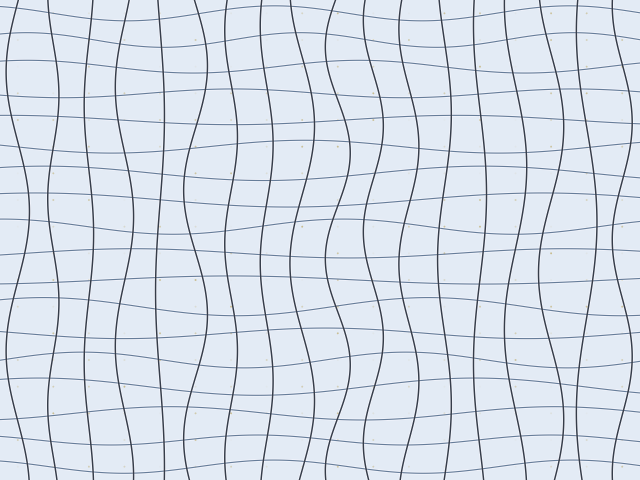
Write a Shadertoy shader that draws this pattern.

```glsl
// Wavy wire mesh: dark upright strands and blue-grey cross strands on pale blue, with tiny flecks.

const vec2 COUNT = vec2(18.0, 18.0);           // strands across, strands down
const vec3 GROUND = vec3(0.89, 0.92, 0.96);
const vec3 HALO = vec3(0.95, 0.96, 0.99);
const vec3 UPRIGHT = vec3(0.21, 0.24, 0.29);
const vec3 CROSS = vec3(0.40, 0.49, 0.60);
const vec3 FLECK = vec3(0.76, 0.70, 0.48);

// Lengths are fractions of the canvas height.
const float UPRIGHT_WIDTH = 0.0031;
const float CROSS_WIDTH = 0.0024;
const float HALO_MARGIN = 0.0017;
const float FLECK_RADIUS = 0.0019;

const vec2 SWAY = vec2(0.12, 0.36);            // least and greatest sway, in cells
const vec2 CYCLES = vec2(1.25, 2.35);          // least and greatest waves per strand
const float TAU = 6.2831853;

float hash(vec2 p) {
    return fract(sin(dot(p, vec2(127.1, 311.7))) * 43758.5453);
}

// Distance to the strand in this cell; its sway never leaves the cell.
float strandDistance(float across, float along, float cell, float span, float seed) {
    float id = floor(across);
    float sway = mix(SWAY.x, SWAY.y, hash(vec2(id, seed)));
    float cycles = mix(CYCLES.x, CYCLES.y, hash(vec2(id, seed + 1.0)));
    float phase = TAU * (cycles * along + hash(vec2(id, seed + 2.0)));
    float offset = (fract(across) - 0.5 - sway * sin(phase)) * cell;
    float slope = sway * cell * TAU * cycles * cos(phase) / span;
    return abs(offset) / sqrt(1.0 + slope * slope);
}

// Share of a pixel covered by a line of the given width.
float lineCoverage(float dist, float width, float pixel) {
    float h = 0.5 * width;
    float overlap = min(dist + 0.5 * pixel, h) - max(dist - 0.5 * pixel, -h);
    return clamp(overlap / pixel, 0.0, 1.0);
}

vec3 drawStrand(vec3 base, vec3 ink, float dist, float width, float pixel) {
    float halo = lineCoverage(dist, width + 2.0 * HALO_MARGIN, pixel);
    float core = lineCoverage(dist, width, pixel);
    return mix(base, ink, core) + (HALO - GROUND) * max(halo - core, 0.0);
}

void mainImage(out vec4 fragColor, in vec2 fragCoord) {
    vec2 uv = fragCoord / iResolution.xy;
    vec2 span = vec2(iResolution.x / iResolution.y, 1.0);
    vec2 cell = span / COUNT;
    vec2 grid = uv * COUNT;
    float pixel = 1.0 / iResolution.y;

    // One fleck at each cell centre, unevenly faded
    vec2 fromCentre = (fract(grid) - 0.5) * cell;
    float fleck = clamp((FLECK_RADIUS - length(fromCentre)) / pixel + 0.5, 0.0, 1.0);
    float strength = mix(0.05, 0.85, pow(hash(floor(grid) + 31.0), 2.0));
    vec3 color = mix(GROUND, FLECK, fleck * strength);

    // Cross strands, then upright strands
    float crossDist = strandDistance(grid.y, uv.x, cell.y, span.x, 17.0);
    float uprightDist = strandDistance(grid.x, uv.y, cell.x, span.y, 5.0);
    color = drawStrand(color, CROSS, crossDist, CROSS_WIDTH, pixel);
    color = drawStrand(color, UPRIGHT, uprightDist, UPRIGHT_WIDTH, pixel);

    fragColor = vec4(clamp(color, 0.0, 1.0), 1.0);
}
```
